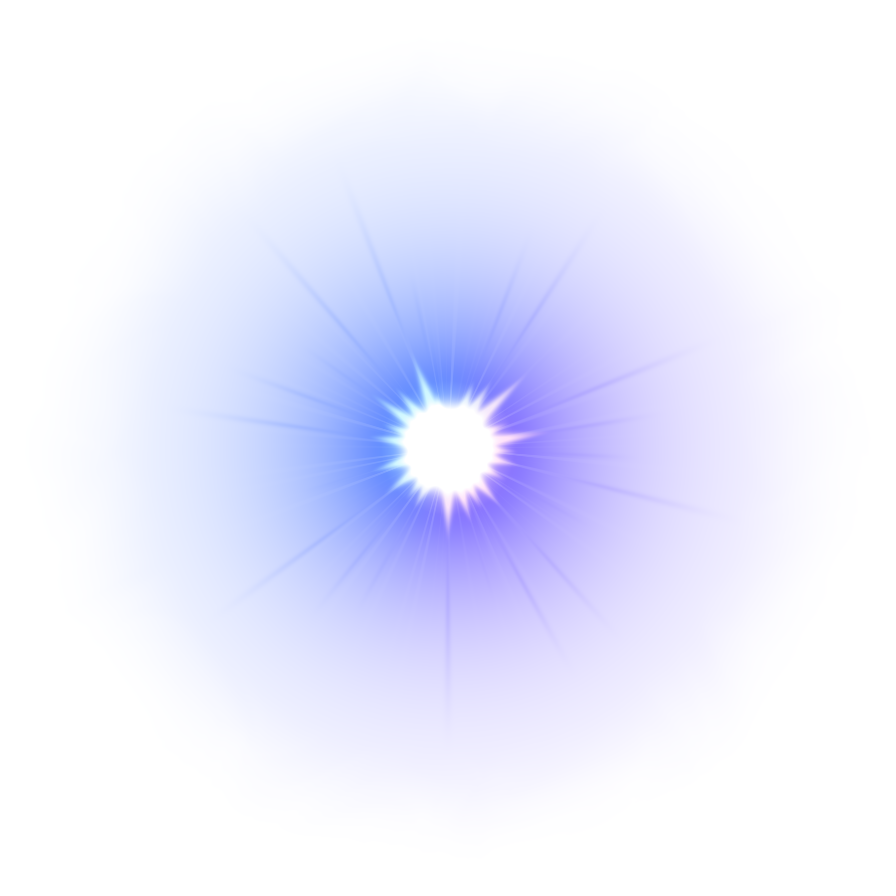
A WebGL 2 fragment shader for this background:

```glsl
#version 300 es
precision highp float;

#define CORE_RADIUS 0.049
#define GLOW_FALLOFF 0.128
#define GLOW_STRENGTH 0.96
#define EDGE_START 0.33
#define EDGE_END 0.48
#define SPIKE_WIDTH 0.0085
#define RAY_WIDTH 0.016
#define RAY_DEPTH 0.055
#define STREAK_LIGHT 0.2
#define CLOUD_SIZE 0.022

uniform vec2 u_resolution;
out vec4 outColor;

// Each ray: direction in degrees, length of its bright spike
const int RAY_COUNT = 22;
const vec2 RAYS[RAY_COUNT] = vec2[](
    vec2(111, 0.118), vec2(102, 0.065), vec2(69, 0.083), vec2(57, 0.093),
    vec2(43, 0.125), vec2(22, 0.075), vec2(9, 0.120), vec2(-3, 0.080),
    vec2(-14, 0.085), vec2(-29, 0.075), vec2(-48, 0.090), vec2(-61, 0.080),
    vec2(-73, 0.090), vec2(-90, 0.108), vec2(-119, 0.080), vec2(-129, 0.075),
    vec2(-144, 0.090), vec2(-163, 0.092), vec2(172, 0.092), vec2(160, 0.080),
    vec2(145, 0.108), vec2(131, 0.092));

// Layered, warped sines for the misty rim
float cloud(vec2 p) {
    float sum = 0.0;
    float amplitude = 0.5;
    for (int i = 0; i < 4; i++) {
        p = mat2(0.8, 0.6, -0.6, 0.8) * p + 0.7 * sin(p.yx * 1.3 + float(i));
        sum += amplitude * sin(p.x) * sin(p.y);
        p *= 1.8;
        amplitude *= 0.55;
    }
    return sum;
}

// Fine streaks around the circle; whole frequencies keep it seamless
float streaks(float angle) {
    float wave = sin(angle * 37.0 + 2.0 * sin(angle * 5.0))
               + sin(angle * 61.0 + 3.0 * sin(angle * 7.0 + 1.0))
               + 0.7 * sin(angle * 97.0 + 2.0 * sin(angle * 11.0));
    return smoothstep(0.2, 2.4, wave);
}

void main() {
    vec2 p = (gl_FragCoord.xy - 0.5 * u_resolution) / min(u_resolution.x, u_resolution.y);
    float r = length(p);
    float angle = atan(p.y, p.x);
    vec2 dir = p / max(r, 1e-4);

    // Blue on the upper left, violet on the lower right
    float violet = smoothstep(-0.85, 0.85, dot(dir, vec2(0.88, -0.47)));
    vec2 absorb = mix(vec2(1.18, 0.89), vec2(0.94, 1.07), violet);

    // Wide coloured glow with a cloudy rim
    float rim = r + CLOUD_SIZE * cloud(p * 19.0);
    float fade = 1.0 - smoothstep(EDGE_START, EDGE_END, rim);
    float shade = GLOW_STRENGTH * exp(-max(r, 0.075) / GLOW_FALLOFF) * fade;

    // Bright spikes near the core, faint dark rays farther out
    float spikes = 0.0;
    float darkRays = 0.0;
    for (int i = 0; i < RAY_COUNT; i++) {
        float a = radians(RAYS[i].x);
        vec2 axis = vec2(cos(a), sin(a));
        float along = dot(p, axis);
        float across = dot(p, vec2(-axis.y, axis.x));
        float ahead = step(0.0, along);
        float taper = clamp(1.0 - along / RAYS[i].y, 0.0, 1.0);
        float thin = across / (SPIKE_WIDTH * taper + 0.0015);
        spikes += ahead * exp(-thin * thin) * smoothstep(0.0, 0.45, taper);

        float turn = across / (RAY_WIDTH * max(r, 0.01));
        float reach = 0.27 + 0.09 * sin(float(i) * 2.4 + 1.5);
        float span = smoothstep(0.09, 0.19, r) * (1.0 - smoothstep(0.5 * reach, reach, r));
        darkRays += ahead * exp(-turn * turn) * span;
    }
    shade += RAY_DEPTH * min(darkRays, 1.2);
    vec3 color = vec3(1.0 - shade * absorb, 1.0);

    // Pale streaks fading outwards
    float streak = streaks(angle) * STREAK_LIGHT * exp(-max(r - 0.06, 0.0) / 0.055);
    color = mix(color, vec3(1.0), streak);

    // Cyan and pink halo around a white core
    vec3 haloTint = mix(vec3(0.70, 0.95, 1.0), vec3(1.0, 0.82, 0.97), violet);
    float halo = exp(-pow(r / 0.064, 4.0));
    float light = 0.65 * halo + 0.85 * spikes;
    color = mix(color, haloTint, clamp(light, 0.0, 1.0));
    float core = exp(-pow(r / CORE_RADIUS, 6.0)) * 1.6;
    float white = core + 0.5 * spikes * smoothstep(0.12, 0.04, r);
    color = mix(color, vec3(1.0), clamp(white, 0.0, 1.0));

    outColor = vec4(clamp(color, 0.0, 1.0), 1.0);
}
```
